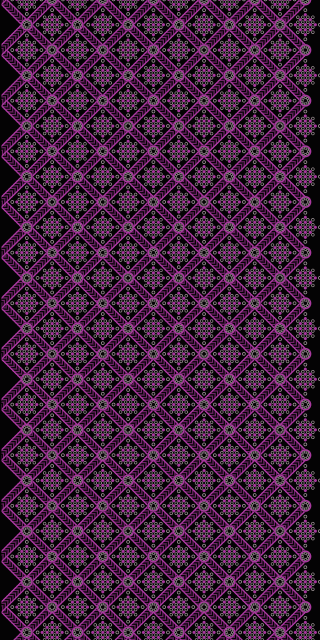
Reproduce this pattern procedurally as a Shadertoy shader.

```glsl
// Magenta trellis on black: braided diagonal bands meet at beaded rosettes,
// and each diamond between them holds a lattice of dots and small rings.
// One diagonal cell is folded with fract; distance functions draw its parts.
#define PITCH 0.15825                 // repeat, in canvas widths
#define ORIGIN vec2(0.0838, 0.0237)   // first rosette, in canvas widths
#define LAST_COLUMN 5.5               // rightmost rosette, in repeats
#define BAND_HALF 0.088
#define EDGE_HALF 0.015
#define CHEVRONS 14.0                 // per repeat of length along a band
#define ROSETTE_RADIUS 0.118
#define BEAD_STEP 0.099
#define BEAD_RADIUS 0.030
#define MAGENTA vec3(0.66, 0.22, 0.62)
#define PLUM vec3(0.44, 0.14, 0.41)
#define SILVER vec3(0.60, 0.56, 0.57)

const vec3 BLACK = vec3(0.015, 0.01, 0.015);
const float TAU = 6.2831853;

// Coverage of a shape with signed distance d, for a pixel of size px
float cover(float d, float px) {
    return clamp(0.5 - d / px, 0.0, 1.0);
}

float ring(vec2 p, float radius, float halfWidth) {
    return abs(length(p) - radius) - halfWidth;
}

// Dots on the square lattice, rings between them, one ring at each tip
vec3 beadMotif(vec3 col, vec2 p, float px) {
    vec2 n = p / BEAD_STEP;
    vec2 dotId = round(n);
    float dots = length(n - dotId) * BEAD_STEP - BEAD_RADIUS;
    if (abs(dotId.x) + abs(dotId.y) > 2.5) dots = 1.0;

    vec2 ringId = floor(n) + 0.5;
    float rings = ring((n - ringId) * BEAD_STEP, 0.026, 0.007);
    if (max(abs(ringId.x), abs(ringId.y)) > 2.0) rings = 1.0;

    vec2 q = abs(p);
    if (q.x > q.y) q = q.yx;
    rings = min(rings, ring(q - vec2(0.0, 2.9 * BEAD_STEP), 0.028, 0.008));

    col = mix(col, SILVER, cover(rings, px));
    return mix(col, MAGENTA, cover(dots, px));
}

// Band with bright borders and a chevron weave; across is signed
vec3 braid(vec3 col, float across, float along, float px) {
    float d = abs(across);
    float wave = abs(fract((along + d) * CHEVRONS) - 0.5);
    float weave = (wave - 0.24) / (CHEVRONS * 1.4142);
    vec3 body = mix(BLACK, PLUM, cover(weave, px));
    body = mix(body, MAGENTA, cover(abs(d - BAND_HALF + EDGE_HALF) - EDGE_HALF, px));
    return mix(col, body, cover(d - BAND_HALF, px));
}

// Dark disc in a magenta rim, with eight small rings about its centre
vec3 rosette(vec3 col, vec2 p, float px) {
    float r = length(p);
    col = mix(col, BLACK, cover(r - ROSETTE_RADIUS, px));
    col = mix(col, MAGENTA, cover(abs(r - ROSETTE_RADIUS + 0.016) - 0.016, px));
    float sector = TAU / 8.0;
    float angle = atan(p.y, p.x);
    angle -= sector * round(angle / sector);
    vec2 petal = r * vec2(cos(angle), sin(angle)) - vec2(0.062, 0.0);
    return mix(col, SILVER, cover(ring(petal, 0.020, 0.007), px));
}

void mainImage(out vec4 fragColor, in vec2 fragCoord) {
    vec2 p = (fragCoord / iResolution.x - ORIGIN) / PITCH;
    float px = 1.0 / (iResolution.x * PITCH);

    // Diagonal axes: rosettes on whole numbers, diamond centres on halves
    vec2 diag = vec2(p.x + p.y, p.x - p.y);
    vec2 toCentre = fract(diag) - 0.5;
    vec2 toNode = diag - round(diag);
    vec2 motif = 0.5 * vec2(toCentre.x + toCentre.y, toCentre.x - toCentre.y);
    vec2 node = 0.5 * vec2(toNode.x + toNode.y, toNode.x - toNode.y);

    // Diamonds, where their centre lies inside the fabric
    vec3 col = BLACK;
    float motifX = p.x - motif.x;
    if (motifX > -0.25 && motifX < LAST_COLUMN + 0.25)
        col = beadMotif(col, motif, px);

    // Bands, cut straight at both sides
    vec2 across = toNode * 0.70711;
    vec2 along = diag * 0.70711;
    vec3 woven = braid(col, across.x, along.y, px);
    woven = braid(woven, across.y, along.x, px);
    float cut = max(-0.5 - p.x, p.x - LAST_COLUMN);
    col = mix(col, woven, cover(cut, px));

    // Rosettes over the crossings
    float nodeX = p.x - node.x;
    if (nodeX > -0.25 && nodeX < LAST_COLUMN + 0.25)
        col = rosette(col, node, px);

    fragColor = vec4(col, 1.0);
}
```
